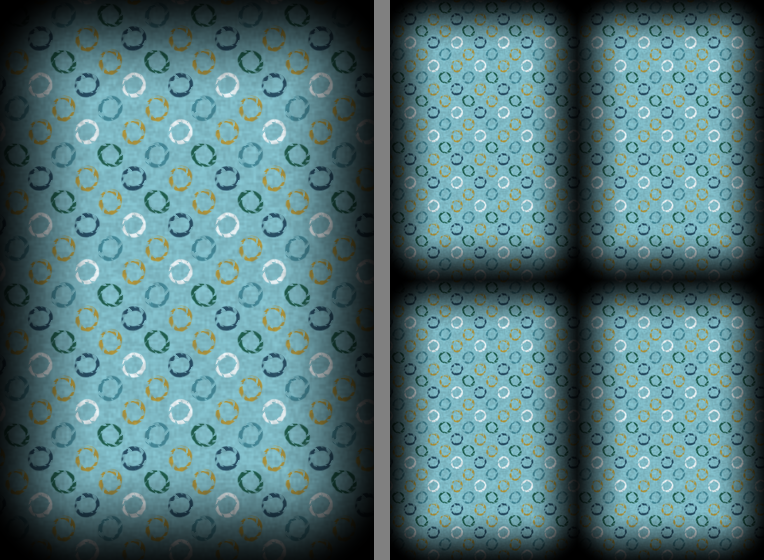
Left: one tile. Right: repeated 2 by 2.
This pattern is drawn by a Shadertoy shader. Its source:

```glsl
// Worn, hand-stamped rings in staggered rows on blue linen, darkened towards the borders.
#define GRID vec2(8.0, 12.0)      // ring cells across and down; even and a multiple of 3
#define ORIGIN vec2(-0.14, -0.175)
#define RADIUS 0.222
#define HALF_WIDTH 0.040
#define FLECKS 22.0               // brush marks around one ring
#define SOFTNESS 0.018
#define GRAIN 0.09
#define SHADE_START -0.5          // border shade, in cells from the edge
#define SHADE_END 2.2
#define CORNER 2.0
#define CLOTH vec3(0.495, 0.725, 0.770)

const float TAU = 6.2831853;

const vec3 INKS[5] = vec3[5](
    vec3(0.91, 0.93, 0.94),   // 0 white
    vec3(0.67, 0.55, 0.19),   // 1 gold
    vec3(0.09, 0.33, 0.26),   // 2 green
    vec3(0.12, 0.26, 0.35),   // 3 navy
    vec3(0.24, 0.50, 0.56));  // 4 teal

// Two alternating inks for each of six rows
const int ORDER[12] = int[12](0, 1,  2, 4,  1, 3,  1, 2,  3, 0,  4, 1);

float hash(vec2 p) {
    vec3 q = fract(p.xyx * 0.1031);
    q += dot(q, q.yzx + 33.33);
    return fract((q.x + q.y) * q.z);
}

// Value noise that wraps after a whole period
float noise(vec2 p, vec2 period, float seed) {
    vec2 i = floor(p), f = fract(p);
    f = f * f * (3.0 - 2.0 * f);
    vec2 a = mod(i, period) + seed * 37.0;
    vec2 b = mod(i + 1.0, period) + seed * 37.0;
    return mix(mix(hash(a), hash(vec2(b.x, a.y)), f.x),
               mix(hash(vec2(a.x, b.y)), hash(b), f.x), f.y);
}

// Coverage of one brushed ring; the seed sets its tilt, gaps and ragged edge
float ringCoverage(vec2 p, float seed, float soft) {
    float angle = atan(p.y, p.x + 1e-5);
    float turn = angle / TAU + 0.5;
    float r = length(p);
    float oval = 0.012 * cos(2.0 * angle + seed * 1.7);
    float swell = 0.007 * cos(2.0 * angle - seed * 2.3);
    float ragged = noise(vec2(turn * FLECKS, 0.5), vec2(FLECKS, 8.0), seed) - 0.5;
    float band = abs(r - RADIUS - oval) - HALF_WIDTH - swell - 0.022 * ragged;
    float marks = noise(vec2(turn * FLECKS + r * 9.0, r * 16.0), vec2(FLECKS, 64.0), seed + 5.0);
    return (1.0 - smoothstep(-soft, soft, band)) * mix(0.12, 1.0, smoothstep(0.12, 0.42, marks));
}

// Rounded border shade, dark at the edges and full in the middle
float borderShade(vec2 q) {
    vec2 d = abs(q - 0.5 * GRID) - 0.5 * GRID + CORNER;
    float inside = CORNER - length(max(d, 0.0)) - min(max(d.x, d.y), 0.0);
    return smoothstep(SHADE_START, SHADE_END, inside);
}

void mainImage(out vec4 fragColor, in vec2 fragCoord) {
    vec2 uv = fragCoord / iResolution.xy;
    vec2 q = vec2(uv.x, 1.0 - uv.y) * GRID;   // rows count from the top
    float soft = max(SOFTNESS, GRID.y / iResolution.y);

    // Linen weave from crossed streaks
    float weave = noise(uv * vec2(72.0, 250.0), vec2(72.0, 250.0), 1.0)
                + noise(uv * vec2(160.0, 120.0), vec2(160.0, 120.0), 2.0) - 1.0;
    vec3 color = CLOTH;

    // Two square lattices, half a cell apart, make the staggered rows
    for (int i = 0; i < 2; i++) {
        vec2 p = q - ORIGIN - 0.5 * float(i);
        vec2 cell = floor(p + 0.5);
        int row = int(mod(2.0 * cell.y + float(i), 6.0));
        int ink = ORDER[2 * row + int(mod(cell.x, 2.0))];
        float cover = ringCoverage(p - cell, float(ink) + 1.0, soft);
        color = mix(color, INKS[ink], cover * (0.93 + 0.15 * min(weave, 0.0)));
    }

    color *= 1.0 + GRAIN * weave;
    fragColor = vec4(color * borderShade(q), 1.0);
}
```
